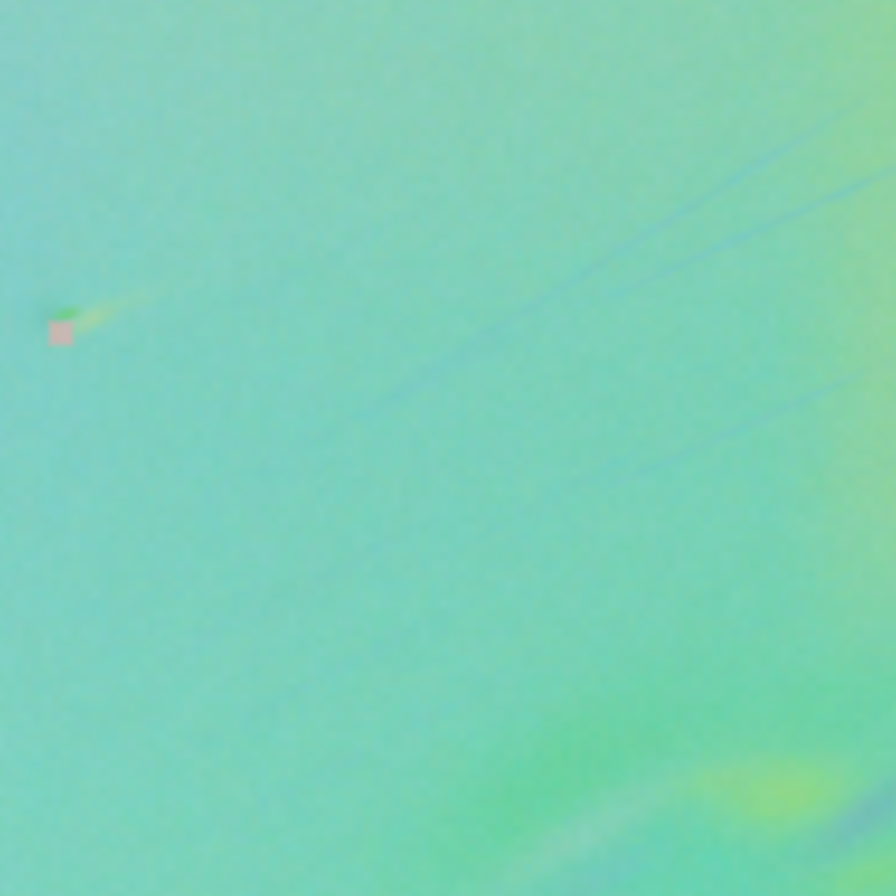
This background is drawn by a three.js fragment shader. Its source:

```glsl
// Soft mint gradient with faint slanted streaks, a small pink spark and a glowing corner.
varying vec2 vUv;

// Sineless hash giving three values per cell
vec3 hash3(vec2 cell) {
  vec3 q = fract(cell.xyx * vec3(0.1031, 0.1030, 0.0973));
  q += dot(q, q.yxz + 33.33);
  return fract((q.xxy + q.yzz) * q.zyx);
}

// Smooth coloured value noise
vec3 noise3(vec2 p) {
  vec2 cell = floor(p);
  vec2 f = fract(p);
  f = f * f * (3.0 - 2.0 * f);
  vec3 low = mix(hash3(cell), hash3(cell + vec2(1.0, 0.0)), f.x);
  vec3 high = mix(hash3(cell + vec2(0.0, 1.0)), hash3(cell + 1.0), f.x);
  return mix(low, high, f.y);
}

// Gaussian ellipse turned by an angle in radians
float glow(vec2 p, vec2 center, vec2 radius, float angle) {
  vec2 d = p - center;
  float c = cos(angle);
  float s = sin(angle);
  d = vec2(c * d.x + s * d.y, c * d.y - s * d.x) / radius;
  return exp(-dot(d, d));
}

// Soft line between two points
float streak(vec2 p, vec2 a, vec2 b, float width) {
  vec2 ab = b - a;
  float t = dot(p - a, ab) / dot(ab, ab);
  float d = length(p - a - ab * clamp(t, 0.0, 1.0)) / width;
  return exp(-d * d) * smoothstep(-0.05, 0.25, t) * smoothstep(1.05, 0.75, t);
}

float softBox(vec2 p, vec2 center, float halfSize, float blur) {
  vec2 d = abs(p - center) - halfSize;
  float dist = length(max(d, 0.0)) + min(max(d.x, d.y), 0.0);
  return smoothstep(blur, -blur, dist);
}

// Three horizontal gradients blended from bottom to top
vec3 backdrop(vec2 p) {
  vec3 bottom = mix(vec3(0.490, 0.825, 0.745), vec3(0.440, 0.825, 0.680), p.x);
  vec3 middle = mix(vec3(0.495, 0.815, 0.770), vec3(0.465, 0.820, 0.700), p.x);
  vec3 top = mix(vec3(0.540, 0.815, 0.760), vec3(0.530, 0.820, 0.680), p.x);
  vec3 color = mix(bottom, middle, smoothstep(0.0, 0.55, p.y));
  color = mix(color, top, smoothstep(0.5, 1.0, p.y));
  float edge = smoothstep(0.84, 1.01, p.x) * smoothstep(0.12, 0.5, p.y);
  color = mix(color, vec3(0.565, 0.825, 0.625), 0.85 * edge);
  return mix(color, vec3(0.51, 0.80, 0.80), 0.5 * glow(p, vec2(0.0, 0.82), vec2(0.10, 0.2), 0.0));
}

// Parallel blue streaks plus a few stronger ones
vec3 addStreaks(vec3 color, vec2 p) {
  vec3 blue = vec3(0.46, 0.78, 0.78);
  float amount = 0.45 * streak(p, vec2(0.42, 0.55), vec2(0.98, 0.90), 0.007);
  amount += 0.45 * streak(p, vec2(0.64, 0.65), vec2(1.04, 0.83), 0.006);
  amount += 0.40 * streak(p, vec2(0.62, 0.43), vec2(1.00, 0.60), 0.006);
  for (int i = 0; i < 7; i++) {
    float k = float(i);
    vec3 r = hash3(vec2(k, 7.0));
    vec2 start = vec2(0.05 + 0.55 * r.x, 0.06 + 0.09 * k);
    amount += 0.18 * streak(p, start, start + vec2(0.40, 0.21), 0.009);
  }
  return mix(color, blue, min(amount, 0.7));
}

// Green halo, pale arc, yellow patches and blue shadows
vec3 addCorner(vec3 color, vec2 p) {
  float halo = glow(p, vec2(0.61, 0.12), vec2(0.20, 0.07), 0.65);
  halo += 0.7 * glow(p, vec2(0.91, 0.20), vec2(0.22, 0.06), 0.25);
  color = mix(color, vec3(0.405, 0.825, 0.630), 0.85 * min(halo, 1.0));
  float rim = 0.14 * sin(clamp((p.x - 0.53) / 0.45, 0.0, 1.0) * 1.5708);
  float inside = smoothstep(-0.02, 0.03, rim - p.y) * smoothstep(0.53, 0.60, p.x);
  color = mix(color, vec3(0.41, 0.82, 0.68), 0.75 * inside);
  color = mix(color, vec3(0.52, 0.82, 0.72), 0.85 * glow(p, vec2(0.655, 0.070), vec2(0.125, 0.027), 0.56));
  color = mix(color, vec3(0.46, 0.78, 0.75), 0.75 * glow(p, vec2(0.675, 0.022), vec2(0.075, 0.021), 0.5));
  color = mix(color, vec3(0.40, 0.83, 0.70), 0.60 * glow(p, vec2(0.78, 0.035), vec2(0.07, 0.05), 0.5));
  color = mix(color, vec3(0.56, 0.85, 0.54), 0.95 * glow(p, vec2(0.880, 0.112), vec2(0.085, 0.043), 0.05));
  color = mix(color, vec3(0.56, 0.84, 0.58), 0.50 * glow(p, vec2(0.800, 0.130), vec2(0.05, 0.018), 0.3));
  color = mix(color, vec3(0.50, 0.84, 0.56), 0.85 * glow(p, vec2(0.980, 0.025), vec2(0.08, 0.032), 0.35));
  return mix(color, vec3(0.45, 0.75, 0.72), 0.95 * glow(p, vec2(0.975, 0.095), vec2(0.080, 0.024), 0.60));
}

// Pink square with green tip and a fading yellow tail
vec3 addSpark(vec3 color, vec2 p) {
  vec2 center = vec2(0.068, 0.628);
  color = mix(color, vec3(0.42, 0.77, 0.72), 0.60 * glow(p, center + vec2(-0.015, 0.018), vec2(0.022), 0.0));
  color = mix(color, vec3(0.59, 0.83, 0.71), 0.45 * glow(p, center + vec2(0.075, 0.035), vec2(0.06, 0.013), 0.4));
  color = mix(color, vec3(0.65, 0.83, 0.65), 0.80 * glow(p, center + vec2(0.032, 0.015), vec2(0.028, 0.011), 0.5));
  color = mix(color, vec3(0.44, 0.81, 0.50), 0.85 * glow(p, center + vec2(0.007, 0.021), vec2(0.014, 0.008), 0.3));
  return mix(color, vec3(0.78, 0.72, 0.70), softBox(p, center, 0.013, 0.006));
}

void main() {
  vec3 color = addStreaks(backdrop(vUv), vUv);
  color = addSpark(addCorner(color, vUv), vUv);
  // Fine and broad colour mottling
  color += (noise3(vUv * 95.0) - 0.5) * vec3(0.030, 0.014, 0.034);
  color += (noise3(vUv * 34.0 + 17.0) - 0.5) * vec3(0.012, 0.006, 0.016);
  gl_FragColor = vec4(color, 1.0);
}
```
